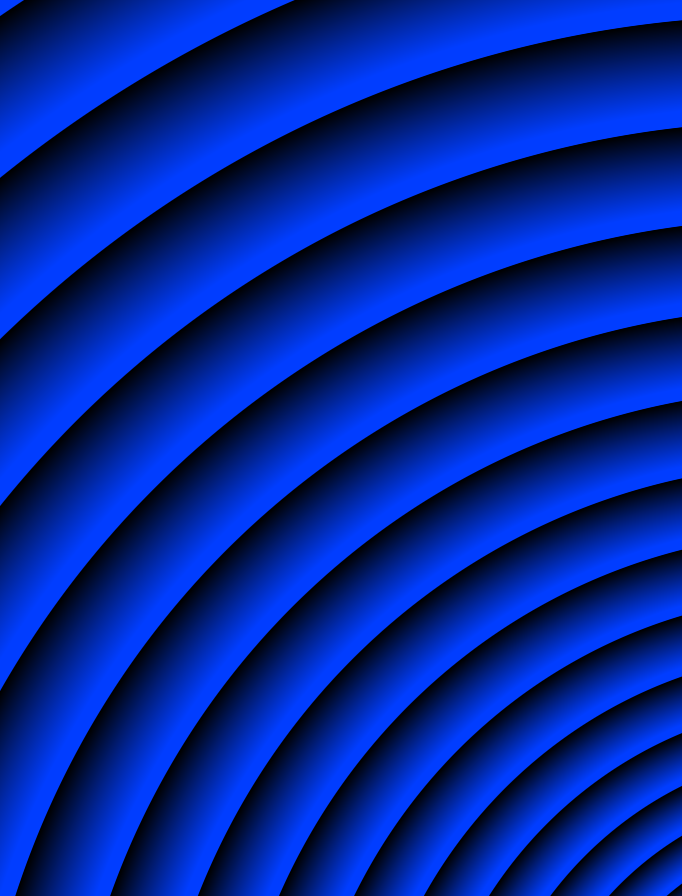
Reproduce this background procedurally as a Shadertoy shader.

```glsl
// Glossy blue spiral bands sweeping around a pole beyond the lower right corner.
// A power of the radius plus a share of the angle numbers the bands;
// the fraction of that number shades each one from black to vivid blue.

// Band number at a point given relative to the pole; it grows inward.
float bandNumber(vec2 fromPole) {
    float radius = length(fromPole);
    float angle = atan(fromPole.y, -fromPole.x);
    return 47.12 - 47.05 * pow(radius, 0.2) - 0.87 * angle;
}

// Soft rise from black, levelling into a flat bright strip.
float bandShade(float t) {
    return min(1.4 * t - 0.25 * t * t, 1.0);
}

void mainImage(out vec4 fragColor, in vec2 fragCoord) {
    // Lengths are in canvas heights
    vec2 pole = vec2(0.9805, -0.2174);
    float band = bandNumber(fragCoord / iResolution.y - pole);
    float t = fract(band);

    // Smooth the sharp drop from bright to black
    float edgeWidth = fwidth(band);
    float shade = bandShade(t) * smoothstep(0.0, edgeWidth, 1.0 - t);

    vec3 vividBlue = vec3(0.005, 0.24, 1.0);
    fragColor = vec4(vividBlue * shade, 1.0);
}
```
